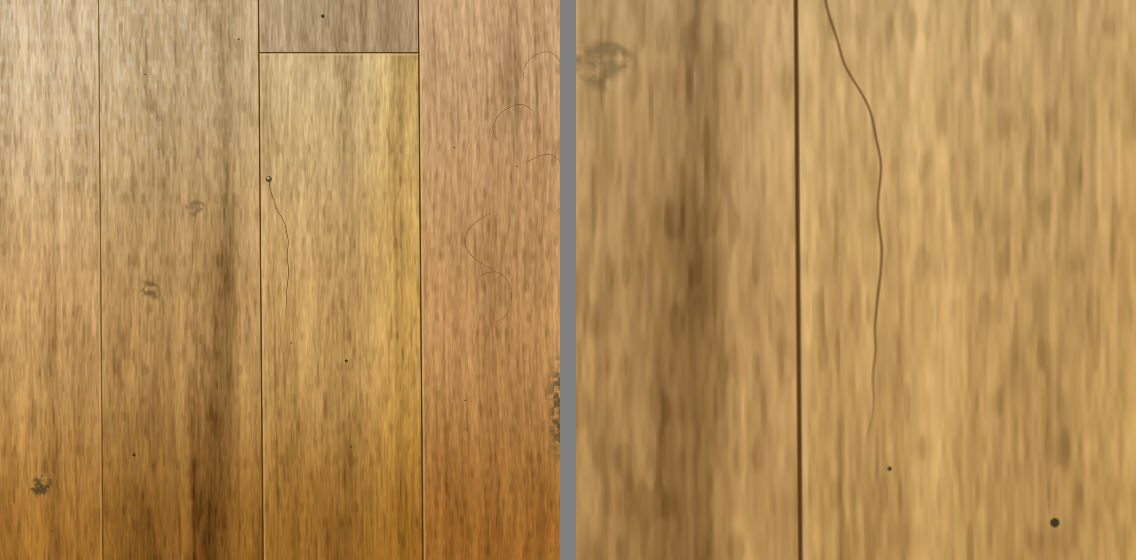
Left: the whole. Right: its middle third, enlarged.
Write a three.js fragment shader that draws this texture.

```glsl
// Worn honey-brown wooden floor planks with grain, seams, stains, hairs and a crack.
varying vec2 vUv;

const float PITCH = 0.2855;        // plank width
const float FIRST_SEAM = 0.184;    // first seam at the lower edge
const float LEAN = 0.008;          // sideways drift of the seams
const float JOINT_Y = 0.906;       // end joint in the third plank
const float SEAM_HALF = 0.0009;
const float SOFT = 0.0013;         // edge smoothing
const float FIBRE = 0.17;
const float PORES = 0.10;
const float STREAK = 0.30;
const float VEINS = 0.13;
const float FIGURE = 0.14;
const vec3 BURNT = vec3(0.635, 0.435, 0.18);
const vec3 HONEY = vec3(0.745, 0.582, 0.365);
const vec3 PALE = vec3(0.77, 0.668, 0.52);
const vec3 SEAM_DARK = vec3(0.29, 0.19, 0.08);
const vec3 BEVEL = vec3(0.86, 0.73, 0.50);
const vec3 DIRT = vec3(0.27, 0.23, 0.14);
const vec3 HAIR = vec3(0.36, 0.24, 0.13);
const vec3 GLINT = vec3(0.87, 0.82, 0.73);

float hash(vec2 p) {
  return fract(sin(dot(p, vec2(127.1, 311.7))) * 43758.5453);
}

float noise(vec2 p) {
  vec2 i = floor(p), f = fract(p);
  f = f * f * (3.0 - 2.0 * f);
  return mix(mix(hash(i), hash(i + vec2(1.0, 0.0)), f.x),
             mix(hash(i + vec2(0.0, 1.0)), hash(i + 1.0), f.x), f.y);
}

float fbm(vec2 p) {
  float sum = 0.0, amp = 0.5;
  for (int i = 0; i < 4; i++) {
    sum += amp * noise(p);
    p = p * 2.03 + 7.3;
    amp *= 0.5;
  }
  return sum / 0.9375;
}

float line(float d, float halfWidth) {
  return 1.0 - smoothstep(halfWidth - SOFT * 0.5, halfWidth + SOFT, abs(d));
}

vec3 plankTint(float id, float above) {
  vec3 tint = id < 0.5 ? vec3(1.03, 1.03, 1.03)
            : id < 1.5 ? vec3(0.955, 0.95, 0.92)
            : id < 2.5 ? vec3(1.01, 1.02, 0.98) : vec3(0.985, 0.94, 0.92);
  return mix(tint, vec3(0.90, 0.90, 0.90), above);
}

vec3 wood(vec2 uv, float id, float across, float above) {
  float low = 1.0 - smoothstep(0.0, 0.42, uv.y);
  float high = smoothstep(0.35, 1.0, uv.y) * (1.1 - 0.4 * uv.x);
  vec3 col = mix(mix(HONEY, BURNT, low), PALE, high) * plankTint(id, above);
  float second = step(0.5, id) * step(id, 1.5);
  float third = step(1.5, id) * step(id, 2.5);
  float fourth = step(2.5, id);

  // Long streaks, fine fibres and short dark pores, shifted for every board
  vec2 g = vec2(uv.x + LEAN * uv.y, uv.y) + (id + above * 6.0) * vec2(3.7, 5.3);
  g.x += 0.016 * (noise(g * vec2(5.0, 3.0)) - 0.5);
  float streak = fbm(g * vec2(36.0, 1.1)) - 0.5;
  float fibre = noise(g * vec2(260.0, 24.0)) + 0.7 * noise(g * vec2(430.0, 75.0)) - 0.85;
  float pore = smoothstep(0.62, 0.85, noise(g * vec2(210.0, 36.0) + 31.0));
  float shade = STREAK * streak * (1.0 + 0.3 * fourth) + FIBRE * fibre - PORES * (pore - 0.2);

  // Narrow dark veins that fade in and out along the board
  float vein = pow(1.0 - abs(2.0 * noise(g * vec2(42.0, 1.0) + 13.0) - 1.0), 5.0);
  float fade = smoothstep(0.3, 0.7, noise(g * vec2(12.0, 2.5) + 50.0));
  shade -= VEINS * (1.0 + 0.5 * fourth) * (vein * fade - 0.1);

  // Contours of a stretched field form the pointed growth figure
  float field = noise(g * vec2(12.0, 1.3)) + 0.10 * noise(g * vec2(45.0, 6.0));
  float ring = pow(0.5 + 0.5 * sin(field * 26.0), 4.0);
  ring *= smoothstep(0.25, 0.7, noise(g * vec2(9.0, 3.0) + 70.0));
  shade -= FIGURE * (0.7 + 0.5 * second) * (ring - 0.13) * (0.4 + 0.75 * low);

  // Broad heartwood band and cloudy patches, sapwood edge in the third plank
  float band = across - 0.66 - 0.13 * smoothstep(0.0, 0.7, uv.y);
  float heart = exp(-band * band * 110.0) * (1.0 - smoothstep(0.5, 0.95, uv.y));
  shade -= second * (0.15 * heart + 0.12 * low) + 0.08 * third * low;
  shade += 0.16 * (fbm(g * vec2(9.0, 3.0) + 90.0) - 0.5);
  float sap = third * (1.0 - above) * smoothstep(0.55, 0.95, across);
  col *= mix(vec3(1.0), vec3(1.04, 1.025, 0.90), sap);
  col *= 1.0 + shade * vec3(0.87, 1.0, 1.22);

  // Dull glints toward the upper left
  float gloss = smoothstep(0.45, 1.0, uv.y) * (1.0 - smoothstep(0.1, 0.65, uv.x));
  return mix(col, GLINT, 0.42 * gloss * smoothstep(0.55, 0.85, noise(g * vec2(230.0, 75.0))));
}

void main() {
  vec2 uv = vUv;
  float p = (uv.x - FIRST_SEAM + LEAN * uv.y) / PITCH + 1.0;
  float id = floor(p);
  float third = step(1.5, id) * step(id, 2.5);
  vec3 col = wood(uv, id, fract(p), third * step(JOINT_Y, uv.y));

  // Stains run along a diagonal; one more lies on the right edge
  float mottled = smoothstep(0.25, 0.6, fbm(uv * 130.0));
  for (int i = 0; i < 3; i++) {
    float t = sqrt(float(i) / 2.0);
    vec2 d = uv - mix(vec2(0.072, 0.133), vec2(0.35, 0.63), t);
    float r = length(d) + 0.012 * (noise(uv * 90.0) - 0.5);
    float spot = 1.0 - smoothstep(0.6, 1.0, r / mix(0.024, 0.018, t));
    col = mix(col, DIRT, spot * mottled * mix(0.75, 0.35, t));
  }
  float edgeStain = 1.0 - smoothstep(0.3, 1.0, length((uv - vec2(1.0, 0.27)) / vec2(0.028, 0.13)));
  col = mix(col, DIRT, 0.65 * edgeStain * mottled);

  // Scattered specks
  vec2 cell = floor(uv * 9.0);
  vec2 jitter = 0.15 + 0.7 * vec2(hash(cell + 3.1), hash(cell + 8.7));
  float size = mix(0.0008, 0.0035, pow(hash(cell + 5.9), 4.0));
  float speck = line(length(uv - (cell + jitter) / 9.0), size);
  col = mix(col, DIRT * 0.6, 0.8 * speck * step(0.84, hash(cell + 1.3)));

  // Curled hairs on the right plank
  for (int i = 0; i < 5; i++) {
    float k = float(i);
    vec2 d = uv - vec2(0.85 + 0.12 * hash(vec2(k, 2.0)), 0.47 + 0.1 * k);
    float turn = 6.283 * hash(vec2(k, 9.0));
    float arc = smoothstep(-0.1, 0.2, dot(normalize(d + 0.00001), vec2(cos(turn), sin(turn))));
    float radius = 0.035 + 0.02 * hash(vec2(k, 4.0)) + 0.006 * sin(d.x * 60.0);
    col = mix(col, HAIR, 0.5 * arc * line(length(d) - radius, 0.0003));
  }

  // Crack trailing down from a small nail
  float crackX = 0.48 + 0.034 * (1.0 - smoothstep(0.56, 0.69, uv.y))
               - 0.006 * (1.0 - smoothstep(0.40, 0.55, uv.y)) + 0.005 * (noise(uv.yy * 35.0) - 0.5);
  float crackSpan = smoothstep(0.36, 0.50, uv.y) * (1.0 - smoothstep(0.675, 0.68, uv.y));
  col = mix(col, HAIR, 0.7 * crackSpan * line(uv.x - crackX, 0.0004));
  col = mix(col, DIRT, 0.8 * line(length(uv - vec2(0.48, 0.68)), 0.005));
  col = mix(col, GLINT, 0.7 * line(length(uv - vec2(0.479, 0.682)), 0.002));

  // Seams and end joint, each with a pale bevel
  float nearest = floor(p + 0.5);
  float seam = (p - nearest) * PITCH;
  float first = 1.0 - step(1.5, nearest);
  float strength = mix(0.9, 0.6, first);
  float joint = uv.y - JOINT_Y;
  col = mix(col, BEVEL, 0.45 * strength * line(seam - mix(0.0035, -0.0035, first), 0.0012));
  col = mix(col, BEVEL, 0.6 * third * line(joint + 0.0035, 0.0012));
  col = mix(col, SEAM_DARK, 0.85 * third * line(joint, SEAM_HALF));
  col = mix(col, SEAM_DARK, strength * line(seam, SEAM_HALF));
  gl_FragColor = vec4(clamp(col, 0.0, 1.0), 1.0);
}
```
